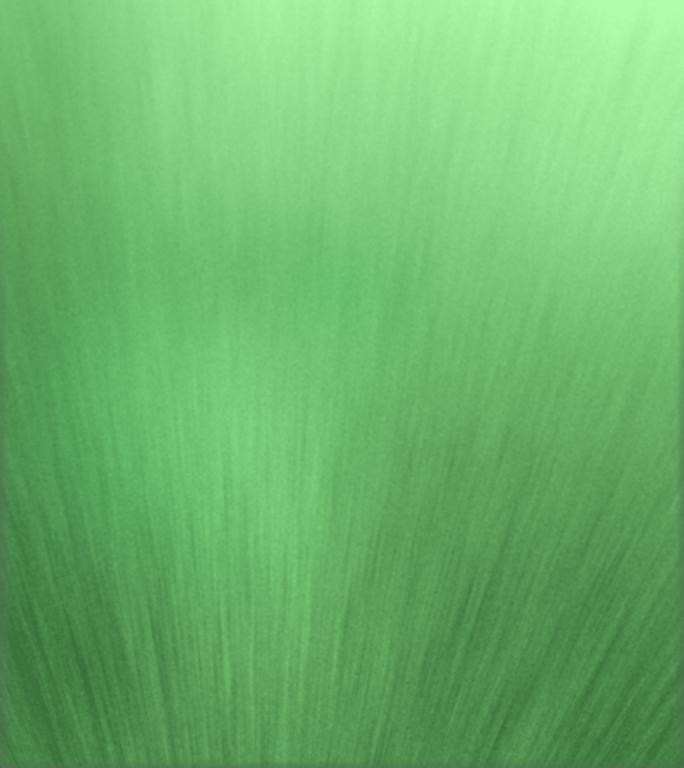
Write a WebGL 2 fragment shader that draws this background.

```glsl
#version 300 es
precision highp float;
// Soft green light fanning upward in fine, blurred radial streaks.

uniform vec2 u_resolution;
out vec4 outColor;

const vec3 SHADE = vec3(0.23, 0.45, 0.23);
const vec3 LEAF  = vec3(0.44, 0.74, 0.43);
const vec3 LIGHT = vec3(0.69, 0.99, 0.67);
const vec3 COOL_TINT = vec3(-0.03, 0.01, 0.0);
const vec3 RIM_GREY = vec3(0.32, 0.43, 0.33);

const vec2 FAN_ORIGIN = vec2(0.37, -0.7);  // x in widths, y in heights
const vec2 BROAD_CELLS  = vec2(34.0, 3.5); // cells per radian, per height
const vec2 MEDIUM_CELLS = vec2(95.0, 7.0);
const vec2 FINE_CELLS   = vec2(230.0, 16.0);
const float STREAK_LOW  = 0.12;
const float STREAK_HIGH = 0.045;
const float GRAIN_CELLS = 270.0;
const float GRAIN = 0.045;
const float RIM_WIDTH = 0.012;

vec3 hash3(vec2 cell) {
  vec3 h = fract(cell.xyx * vec3(0.1031, 0.1030, 0.0973));
  h += dot(h, h.yxz + 33.33);
  return fract((h.xxy + h.yzz) * h.zyx);
}

// Cellular noise: each cell adds one soft spot of random sign and strength.
float cellNoise(vec2 p) {
  vec2 base = floor(p);
  float sum = 0.0;
  for (int j = -1; j <= 1; j++) {
    for (int i = -1; i <= 1; i++) {
      vec2 cell = base + vec2(i, j);
      vec3 h = hash3(cell + 500.0);
      vec2 d = p - cell - h.xy;
      float spot = max(0.0, 1.0 - dot(d, d));
      sum += (2.0 * h.z - 1.0) * spot * spot;
    }
  }
  return sum;
}

float glow(vec2 uv, vec2 center, vec2 radius) {
  vec2 d = (uv - center) / radius;
  return exp(-dot(d, d));
}

// Broad light and dark areas, from 0 (shade) to 1 (light).
float baseTone(vec2 uv) {
  float tone = 0.18 + 0.73 * pow(uv.y, 1.6);
  float leftWidth = mix(0.13, 0.23, uv.y);
  tone -= (0.08 + 0.29 * uv.y) * exp(-pow(uv.x / leftWidth, 2.0));
  tone += 0.24 * (uv.y - 0.5) * smoothstep(0.55, 1.0, uv.x);
  tone += 0.08 * glow(uv, vec2(0.95, 0.74), vec2(0.25, 0.13));
  tone += 0.21 * glow(uv, vec2(0.40, 0.30), vec2(0.15, 0.28));
  tone += 0.11 * glow(uv, vec2(0.19, 0.45), vec2(0.17, 0.14));
  tone -= 0.08 * glow(uv, vec2(0.40, 0.65), vec2(0.24, 0.09));
  tone -= 0.05 * glow(uv, vec2(0.64, 0.25), vec2(0.12, 0.20));
  tone -= 0.06 * glow(uv, vec2(0.13, 0.14), vec2(0.12, 0.12));
  return tone;
}

// Streaks live in polar space, so they fan out from one point.
float streaks(vec2 fan) {
  vec2 polar = vec2(atan(fan.x, fan.y), length(fan));
  return 0.25 * cellNoise(polar * BROAD_CELLS)
       + 0.40 * cellNoise(polar * MEDIUM_CELLS + 17.3)
       + 0.50 * cellNoise(polar * FINE_CELLS + 41.7);
}

vec3 palette(float tone) {
  vec3 low = mix(SHADE, LEAF, clamp(tone * 2.0, 0.0, 1.0));
  return mix(low, LIGHT, clamp(tone * 2.0 - 1.0, 0.0, 1.0));
}

void main() {
  vec2 uv = gl_FragCoord.xy / u_resolution;
  float aspect = u_resolution.x / u_resolution.y;
  vec2 stretch = vec2(aspect, 1.0);

  // Light, streaks and a faint grain
  float tone = baseTone(uv);
  float strength = mix(STREAK_LOW, STREAK_HIGH, smoothstep(0.1, 0.65, uv.y));
  tone += strength * streaks((uv - FAN_ORIGIN) * stretch);
  tone += GRAIN * cellNoise(uv * stretch * GRAIN_CELLS) * (1.0 - 0.6 * uv.y);
  vec3 color = palette(tone);

  // Cooler greens left of the middle
  color += COOL_TINT * glow(uv, vec2(0.20, 0.45), vec2(0.25, 0.22));
  color += COOL_TINT * glow(uv, vec2(0.50, 0.62), vec2(0.08, 0.06));

  // Greyed rim along the sides and the foot
  float side = min(uv.x, 1.0 - uv.x) * aspect;
  float rim = 1.0 - smoothstep(0.0, RIM_WIDTH, min(side, uv.y));
  color = mix(color, RIM_GREY, 0.55 * rim * (1.0 - smoothstep(0.3, 0.9, uv.y)));

  outColor = vec4(clamp(color, 0.0, 1.0), 1.0);
}
```
